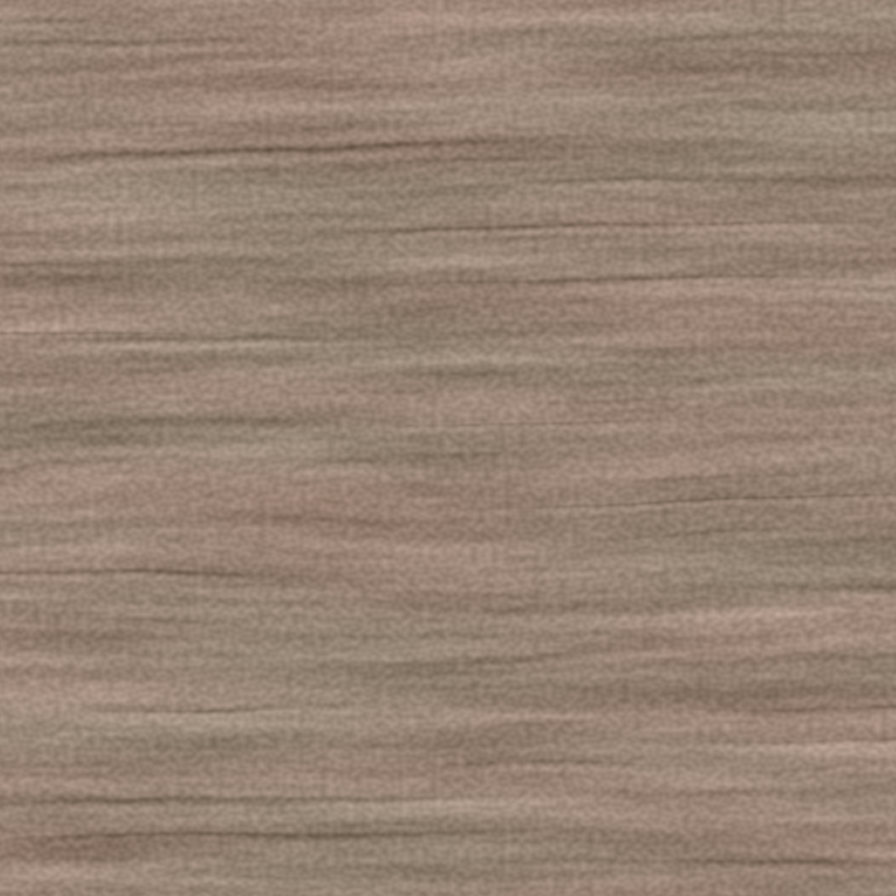
Give the GLSL for this texture, as a WebGL 2 fragment shader.

```glsl
#version 300 es
precision highp float;
// Brushed taupe wood veneer: long, nearly level fibres with soft mottling.
// Stretched gradient noise makes bands and streaks, tapered strokes make the
// dark pores with their pale lower lips, and fine isotropic noise adds grain.

#define BASE_COLOR vec3(0.590, 0.512, 0.451)
#define TONE_COLOR vec3(1.00, 0.95, 0.97)
#define BAND_GAIN 0.065
#define STREAK_GAIN 0.085
#define FIBRE_GAIN 0.075
#define GRAIN_GAIN 0.085
#define PORE_COUNT 34
#define PORE_DEPTH 0.085
#define PORE_WIDTH 0.0026
#define FIBRE_SLOPE 0.035
#define WAVINESS 0.016
#define BLUSH 0.022

uniform vec2 u_resolution;
out vec4 fragColor;

vec2 hash22(vec2 p) {
    vec3 q = fract(p.xyx * vec3(0.1031, 0.1030, 0.0973));
    q += dot(q, q.yzx + 33.33);
    return fract((q.xx + q.yz) * q.zy);
}

// Slope of one lattice corner, projected on the offset from it.
float corner(vec2 cell, vec2 offset) {
    float angle = 6.28318 * hash22(cell + 17.0).x;
    return dot(vec2(cos(angle), sin(angle)), offset);
}

float gradientNoise(vec2 p) {
    vec2 i = floor(p);
    vec2 f = p - i;
    vec2 w = f * f * f * (f * (f * 6.0 - 15.0) + 10.0);
    float low = mix(corner(i, f), corner(i + vec2(1, 0), f - vec2(1, 0)), w.x);
    float high = mix(corner(i + vec2(0, 1), f - vec2(0, 1)),
                     corner(i + vec2(1, 1), f - vec2(1, 1)), w.x);
    return mix(low, high, w.y);
}

// Bend the plane so that fibres tilt gently and waver along their length.
vec2 fibreSpace(vec2 uv) {
    float bend = WAVINESS * gradientNoise(uv * vec2(2.1, 4.3) + 5.4);
    bend += 0.25 * WAVINESS * gradientNoise(uv * vec2(7.0, 13.0) + 31.7);
    return vec2(uv.x, uv.y - FIBRE_SLOPE * uv.x * uv.y + bend);
}

// Layers of noise drawn out along the fibres, from broad to thin.
float fibreTone(vec2 p) {
    float tone = BAND_GAIN * gradientNoise(p * vec2(1.3, 13.0) + 3.7);
    tone += STREAK_GAIN * gradientNoise(p * vec2(2.3, 37.0) + 41.3);
    tone += FIBRE_GAIN * gradientNoise(p * vec2(4.7, 83.0) + 87.1);
    tone += 0.5 * FIBRE_GAIN * gradientNoise(p * vec2(15.0, 121.0) + 143.6);
    return tone;
}

float bell(float x) {
    return exp(-x * x);
}

// Scattered thin dark strokes, each with a paler line just below it.
float poreTone(vec2 p) {
    float tone = 0.0;
    for (int k = 0; k < PORE_COUNT; k++) {
        float id = float(k);
        vec2 place = hash22(vec2(id, 7.0));
        vec2 shape = hash22(vec2(id, 53.0));
        float row = (id + place.y) / float(PORE_COUNT);
        float reach = mix(0.10, 0.48, shape.x * shape.x);
        float taper = 1.0 - smoothstep(0.25, 1.0, abs(p.x - place.x) / reach);
        float width = PORE_WIDTH * mix(0.8, 1.5, shape.y);
        float d = (p.y - row) / width;
        float depth = PORE_DEPTH * mix(0.35, 1.0, shape.x);
        tone += taper * depth * (0.45 * bell((d + 2.6) / 1.2) - bell(d));
    }
    return tone;
}

// Fine mottling, only slightly wider than tall.
float grainTone(vec2 uv) {
    float fine = gradientNoise(uv * vec2(131.0, 157.0) + 11.2);
    float coarse = gradientNoise(uv * vec2(71.0, 97.0) + 203.9);
    return GRAIN_GAIN * (0.9 * fine + 0.45 * coarse);
}

void main() {
    vec2 uv = gl_FragCoord.xy / u_resolution;
    vec2 p = fibreSpace(uv);

    float tone = fibreTone(p) + poreTone(p) + grainTone(uv);
    vec3 color = BASE_COLOR + TONE_COLOR * tone;

    // Faint rosy and olive drifts along the fibres.
    float drift = gradientNoise(p * vec2(1.9, 15.0) + 67.8);
    color += BLUSH * drift * vec3(1.0, -0.6, -0.2);

    fragColor = vec4(clamp(color, 0.0, 1.0), 1.0);
}
```
